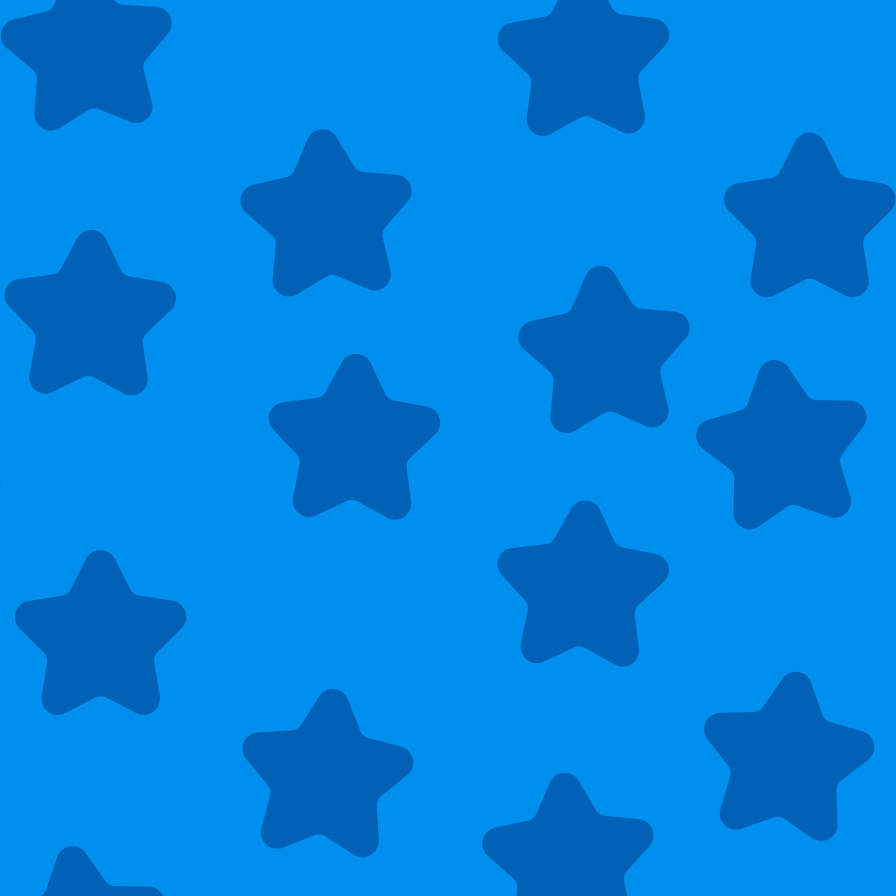
Give the GLSL for this pattern, as a WebGL 2 fragment shader.

```glsl
#version 300 es
precision highp float;

uniform vec2 u_resolution;
out vec4 fragColor;

#define CELL vec2(0.2565, 0.31)
#define JITTER 0.28
#define TILT 0.28
#define TIP_RADIUS 0.0814
#define INNER_RADIUS 0.0413
#define ROUNDING 0.0182
#define NOTCH_BLEND 0.006
#define SKY_BLUE vec3(0.0, 0.56, 0.925)
#define STAR_BLUE vec3(0.0, 0.38, 0.715)

const float SECTOR = 6.2831853 / 5.0;

vec3 hash3(vec2 cell) {
    vec3 h = vec3(dot(cell, vec2(127.1, 311.7)),
                  dot(cell, vec2(269.5, 183.3)),
                  dot(cell, vec2(419.2, 371.9)));
    return fract(sin(h) * 43758.5);
}

float smoothMin(float a, float b, float k) {
    float h = max(k - abs(a - b), 0.0) / k;
    return min(a, b) - 0.25 * k * h * h;
}

// Signed distance to the edge from a tip to its notch
float edgeDistance(vec2 p) {
    vec2 tip = vec2(0.0, TIP_RADIUS);
    vec2 notch = INNER_RADIUS * vec2(sin(0.5 * SECTOR), cos(0.5 * SECTOR));
    vec2 edge = notch - tip;
    vec2 q = p - tip;
    float t = clamp(dot(q, edge) / dot(edge, edge), 0.0, 1.0);
    float side = edge.x * q.y - edge.y * q.x;
    return length(q - edge * t) * (side < 0.0 ? -1.0 : 1.0);
}

// Five-pointed star with round tips and softened notches
float starDistance(vec2 p) {
    float radius = length(p);
    float angle = atan(p.x, p.y + 1e-7);
    angle = abs(mod(angle + 0.5 * SECTOR, SECTOR) - 0.5 * SECTOR);
    float mirrored = SECTOR - angle;
    float near = edgeDistance(radius * vec2(sin(angle), cos(angle)));
    float far = edgeDistance(radius * vec2(sin(mirrored), cos(mirrored)));
    return smoothMin(near, far, NOTCH_BLEND) - ROUNDING;
}

// Nearest star on a jittered grid with staggered columns
float starField(vec2 uv) {
    float nearest = 1.0;
    vec2 grid = uv / CELL;
    for (int i = -1; i <= 1; i++) {
        float column = floor(grid.x) + float(i);
        float stagger = 0.5 * mod(column + 1.0, 2.0);
        for (int j = -1; j <= 1; j++) {
            vec2 cell = vec2(column, floor(grid.y + stagger) + float(j));
            vec3 rnd = hash3(cell) - 0.5;
            vec2 center = cell + 0.5 + JITTER * rnd.xy - vec2(0.0, stagger);
            float c = cos(TILT * rnd.z), s = sin(TILT * rnd.z);
            vec2 local = mat2(c, s, -s, c) * (uv - center * CELL);
            nearest = min(nearest, starDistance(local));
        }
    }
    return nearest;
}

void main() {
    float pixel = 1.0 / min(u_resolution.x, u_resolution.y);
    float dist = starField(gl_FragCoord.xy * pixel);
    float coverage = clamp(0.5 - dist / pixel, 0.0, 1.0);
    fragColor = vec4(mix(SKY_BLUE, STAR_BLUE, coverage), 1.0);
}
```
